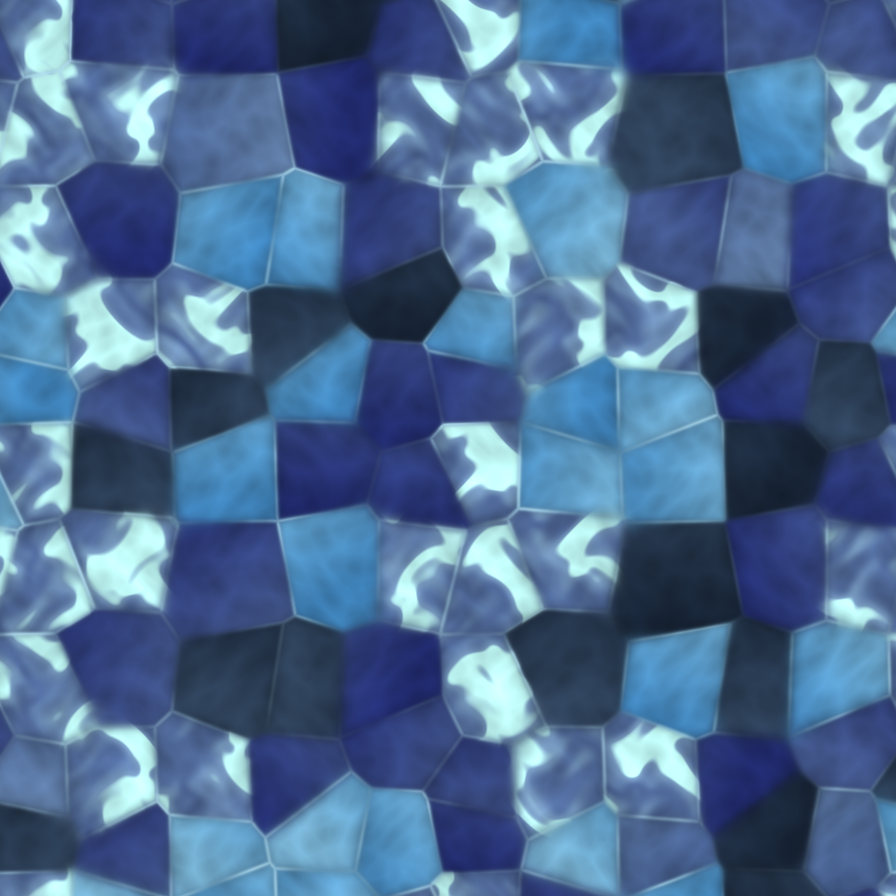
Write a three.js fragment shader that draws this pattern.

```glsl
// Crumpled blue foil mosaic: rounded cells with glossy folds and bright seams.
varying vec2 vUv;

const float CELLS = 10.0;
const float REPEAT = 5.0; // cells before the layout repeats

vec2 hash2(vec2 p) {
  p = vec2(dot(p, vec2(127.1, 311.7)), dot(p, vec2(269.5, 183.3)));
  return fract(sin(p) * 43758.5453);
}

vec2 site(vec2 id) {
  return id + 0.5 + 0.74 * (hash2(mod(id, REPEAT) + 3.0) - 0.5);
}

// Distance to the nearest random point; its ridges read as creases.
float crease(vec2 p) {
  vec2 base = floor(p);
  float nearest = 4.0;
  for (int y = -1; y <= 1; y++)
    for (int x = -1; x <= 1; x++) {
      vec2 id = base + vec2(x, y);
      nearest = min(nearest, length(id + hash2(id + 17.0) - p));
    }
  return nearest;
}

float wrapDistance(vec2 a, vec2 b) {
  return length(abs(fract(a - b + 0.5) - 0.5));
}

// Reflective folds, warped differently in each cell.
vec3 foil(vec2 r, vec2 seed) {
  vec2 q = r * 3.4 + seed * 20.0;
  q += 0.9 * sin(q.yx * 1.7 + seed * 6.0);
  q += 0.3 * sin(q.yx * 4.1);
  float shine = 0.5 + 0.5 * sin(q.x * 1.2 + 1.4 * sin(q.y * 0.9));
  vec3 color = mix(vec3(0.31, 0.41, 0.60), vec3(0.54, 0.69, 0.81), shine);
  return mix(color, vec3(0.77, 1.0, 0.99), smoothstep(0.64, 0.9, shine));
}

vec3 cellColor(vec2 id, vec2 r) {
  vec2 seed = hash2(id + 41.0);
  vec2 place = (mod(id, REPEAT) + 0.5) / REPEAT;
  float tilt = dot(r, cos(seed.y * 6.28 + vec2(0.0, 1.57)));
  float tone = clamp(seed.y + 0.55 * tilt, 0.0, 1.0);

  // Foil gathers in two clusters of each repeat.
  if (wrapDistance(place, vec2(0.1, 0.7)) < 0.22 ||
      wrapDistance(place, vec2(0.4, 0.3)) < 0.15) return foil(r, seed);
  if (seed.x < 0.37) return mix(vec3(0.13, 0.17, 0.44), vec3(0.26, 0.34, 0.55), tone);
  if (seed.x < 0.58) return mix(vec3(0.09, 0.14, 0.21), vec3(0.19, 0.27, 0.37), tone);
  if (seed.x < 0.65) return mix(vec3(0.28, 0.38, 0.57), vec3(0.40, 0.52, 0.68), tone);
  return mix(vec3(0.25, 0.52, 0.74), vec3(0.47, 0.70, 0.83), tone);
}

void main() {
  vec2 p = vUv * CELLS;
  vec2 base = floor(p);

  // Nearest site
  vec2 nearest = vec2(4.0);
  for (int y = -2; y <= 2; y++)
    for (int x = -2; x <= 2; x++) {
      vec2 r = site(base + vec2(x, y)) - p;
      if (dot(r, r) < dot(nearest, nearest)) nearest = r;
    }

  // Blend the cells; some seams are crisp, others blurred
  vec2 wave = p * 6.2832 / REPEAT;
  float focus = 0.5 + 0.5 * sin(wave.x * 2.0 + 1.5 * sin(wave.y) + 1.0);
  float sharpness = mix(16.0, 46.0, focus);
  vec3 sum = vec3(0.0);
  float total = 0.0;
  float edge = 1.0;
  for (int y = -2; y <= 2; y++)
    for (int x = -2; x <= 2; x++) {
      vec2 id = base + vec2(x, y);
      vec2 r = site(id) - p;
      float weight = exp(-sharpness * (length(r) - length(nearest)));
      sum += weight * cellColor(id, r);
      total += weight;
      vec2 across = r - nearest;
      if (dot(across, across) > 0.0001)
        edge = min(edge, dot(0.5 * (r + nearest), normalize(across)));
    }
  vec3 color = sum / total;

  // Faceted crumple and shaded rims
  vec2 warped = p + 0.12 * sin(p.yx * 3.7);
  float folds = crease(warped * 2.1) + 0.5 * crease(warped.yx * 4.3 + 9.0);
  color *= 1.0 + 0.24 * (folds - 0.68);
  color *= 1.0 - 0.2 * exp(-edge * 14.0);

  // Thin seam highlights, fading along their length and on dark cells
  float glint = 0.5 + 0.5 * sin(p.x * 4.3 + 2.0 * sin(p.y * 3.1));
  float light = smoothstep(0.15, 0.5, color.g);
  float seam = exp(-edge * edge / 0.0005) * (0.15 + 0.65 * glint) * (0.15 + 0.85 * light);
  color = mix(color, vec3(0.70, 0.88, 0.96), seam * (0.5 + 0.5 * focus));

  gl_FragColor = vec4(color, 1.0);
}
```
